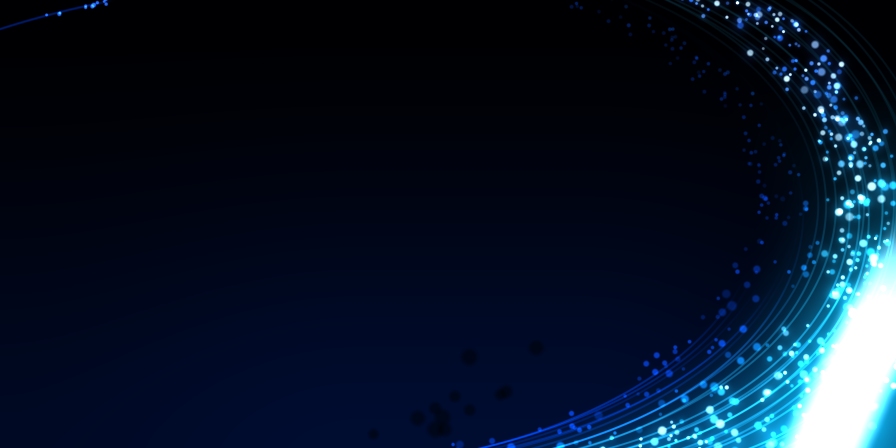
Give the GLSL for this background, as a Shadertoy shader.

```glsl
vec3 hash3(float n) {
    vec3 q = fract(vec3(n) * vec3(0.1031, 0.1030, 0.0973));
    q += dot(q, q.yzx + 33.33);
    return fract((q.xxy + q.yzz) * q.zyx);
}

// Point on the stream: lane runs across it, angle runs along it
vec2 streamPoint(float lane, float angle) {
    float bend = 1.15 - 1.2 * lane;
    return vec2(1.66 + lane - bend * (1.0 - cos(angle)), 0.53 + 0.58 * sin(angle));
}

float disc(vec2 p, vec2 center, float radius, float aa) {
    return 1.0 - smoothstep(radius * 0.55, radius + aa, length(p - center));
}

vec3 backdrop(vec2 p) {
    float rise = pow(smoothstep(1.05, -0.05, p.y), 1.2);
    float side = mix(0.72, 1.0, smoothstep(0.0, 0.8, p.x)) * mix(1.0, 0.6, smoothstep(1.3, 2.0, p.x));
    vec3 color = vec3(0.0, 0.05, 0.185) * rise * side + vec3(0.0, 0.0, 0.008);
    // Faint dark specks
    for (int i = 0; i < 12; i++) {
        vec3 h = hash3(float(i) + 700.0);
        vec2 center = vec2(0.7 + 0.52 * sqrt(h.x), 0.02 + 0.45 * h.y * h.x);
        color *= 1.0 - 0.45 * disc(p, center, 0.008 + 0.012 * h.z, 0.008);
    }
    return color;
}

vec3 strands(vec2 p, float lane, float angle, float aa) {
    float bend = 1.15 - 1.2 * lane;
    vec2 normal = vec2(cos(angle) / bend, sin(angle) / 0.58);
    float toDistance = (1.0 + 1.2 * (1.0 - cos(angle))) * normal.x / length(normal);
    float lower = smoothstep(0.72, 0.2, p.y);
    vec3 color = vec3(0.0);
    for (int i = 0; i < 22; i++) {
        vec3 h = hash3(float(i) + 40.0);
        float strandLane = 0.03 + 0.41 * (float(i) + h.x) / 22.0 + 0.012 * sin(angle * 2.0 + 6.28 * h.y);
        float d = abs(lane - strandLane) * toDistance;
        float line = 1.0 - smoothstep(0.0005, 0.0012 + aa, d);
        float inner = smoothstep(0.1, 0.2, strandLane);
        vec3 tint = mix(vec3(0.0, 0.16, 0.55), vec3(0.1, 0.52, 0.65), inner);
        float strength = mix(0.12 * inner, 0.3 + 0.5 * h.z, lower);
        color += tint * strength * line * mix(smoothstep(0.4, 0.05, p.y), 1.0, inner);
    }
    return color;
}

vec3 sparks(vec2 p, float aa) {
    vec3 color = vec3(0.0);
    // Bright main flow
    for (int i = 0; i < 430; i++) {
        vec3 h = hash3(float(i) + 1.0);
        vec3 k = hash3(float(i) + 1200.0);
        float angle = mix(-1.2, 0.96, h.x);
        float lower = smoothstep(0.0, -0.9, angle);
        float lane = mix(0.18, mix(0.36, 0.55, lower), mix(h.y, 0.5 * (h.y + k.z), 0.6));
        float radius = mix(0.0025, 0.0105, h.z * h.z) * mix(1.0, 0.8, smoothstep(0.2, 0.9, angle));
        vec2 center = streamPoint(lane, angle);
        vec3 cool = mix(vec3(0.12, 0.62, 0.8), vec3(0.12, 0.38, 0.9), smoothstep(-0.1, 0.7, angle));
        vec3 tint = mix(cool, vec3(0.85, 0.98, 1.0), smoothstep(0.25, 0.8, k.x));
        float d = length(p - center);
        color += tint * (0.45 + 0.55 * k.y) * disc(p, center, radius, aa);
        color += cool * 0.13 * exp(-d * d / (radius * radius * 6.0));
    }
    // Blue inner fringe
    for (int i = 0; i < 170; i++) {
        vec3 h = hash3(float(i) + 2500.0);
        vec3 k = hash3(float(i) + 3300.0);
        float angle = mix(-1.18, 0.96, h.x);
        float lower = smoothstep(0.25, -0.4, angle);
        float lane = mix(0.03 + 0.1 * h.y, 0.2 * h.y, lower);
        float radius = mix(0.003, mix(0.004, 0.012, lower), h.z * h.z);
        vec3 tint = mix(vec3(0.02, 0.22, 0.72), vec3(0.05, 0.48, 0.78), smoothstep(0.08, 0.2, lane));
        float strength = (0.3 + 0.7 * k.x) * mix(0.5, 0.95, lower);
        color += tint * strength * disc(p, streamPoint(lane, angle), radius, aa);
    }
    return color;
}

// Thin arc in the upper left corner
vec3 cornerTrail(vec2 p, float aa) {
    float d = abs(p.y - 0.935 - 0.32 * p.x + 0.27 * p.x * p.x);
    vec3 color = vec3(0.0, 0.1, 0.4) * (1.0 - smoothstep(0.0, 0.002 + aa, d)) * smoothstep(0.26, 0.2, p.x);
    for (int i = 0; i < 11; i++) {
        vec3 h = hash3(float(i) + 90.0);
        float x = 0.24 * sqrt(h.x);
        vec2 center = vec2(x, 0.935 + 0.32 * x - 0.27 * x * x + 0.012 * (h.y - 0.5));
        color += vec3(0.15, 0.4, 0.95) * disc(p, center, 0.002 + 0.003 * h.z, aa);
    }
    return color;
}

void mainImage(out vec4 fragColor, in vec2 fragCoord) {
    vec2 p = fragCoord / iResolution.y;
    p.x += 2.0 - iResolution.x / iResolution.y;
    float aa = 1.2 / iResolution.y;

    float angle = asin(clamp((p.y - 0.53) / 0.58, -0.99, 0.99));
    float sag = 1.0 - cos(angle);
    float lane = (p.x - 1.66 + 1.15 * sag) / (1.0 + 1.2 * sag);

    vec3 color = backdrop(p);
    // Teal haze along the stream
    float haze = smoothstep(0.02, 0.42, lane) * smoothstep(0.85, 0.25, p.y);
    color += vec3(0.015, 0.32, 0.4) * haze;
    color += strands(p, lane, angle, aa) + sparks(p, aa) + cornerTrail(p, aa);

    // White beam with a cyan halo
    float beam = abs(p.x - 1.84 - 0.4 * p.y - 0.2 * p.y * p.y);
    float fade = smoothstep(0.58, 0.28, p.y);
    color += vec3(0.06, 0.5, 0.6) * exp(-beam * beam / 0.018) * fade;
    color += vec3(1.0) * smoothstep(0.115, 0.055, beam) * fade;

    fragColor = vec4(min(color, 1.0), 1.0);
}
```
